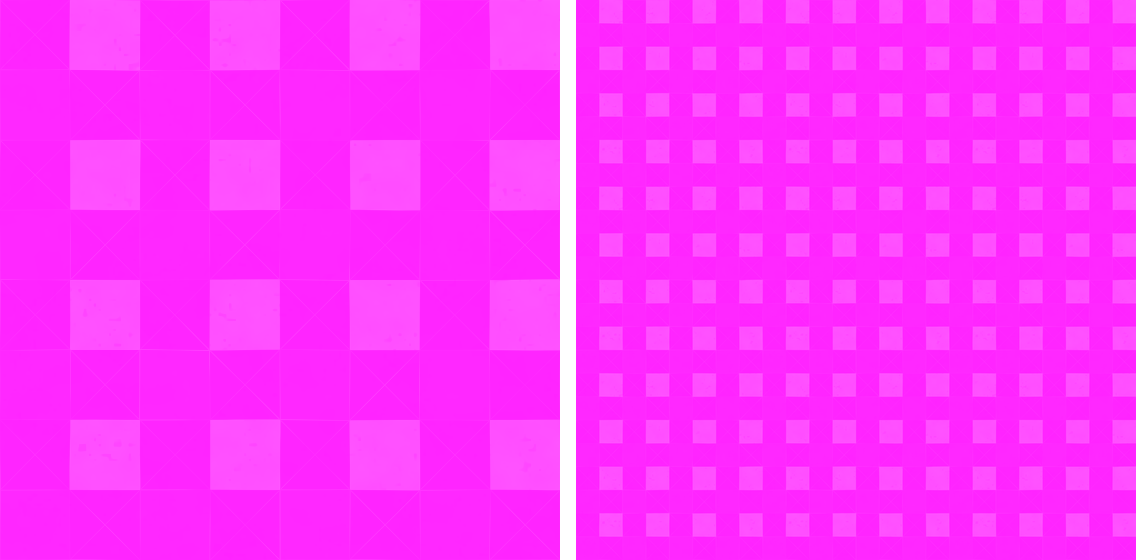
Left: one tile. Right: repeated 3 by 3.
Give the GLSL for this pattern, as a Shadertoy shader.

```glsl
#define REPEATS 4.0
#define BASE_COLOR vec3(1.0, 0.148, 1.0)
#define LIGHT_COLOR vec3(1.0, 0.312, 1.0)
#define LINE_COLOR vec3(1.0, 0.48, 1.0)
#define LINE_WIDTH 0.008
#define EDGE_STRENGTH 0.5
#define DIAGONAL_STRENGTH 0.4
#define WOBBLE 0.010
#define MOTTLE 0.022
#define FLECKS 0.045

float hash(vec2 p) {
    return fract(sin(dot(p, vec2(127.1, 311.7))) * 43758.5);
}

// Value noise on the unit square, wrapping after a whole number of lattice steps
float tileNoise(vec2 uv, float period, float seed) {
    vec2 p = uv * period;
    vec2 i = floor(p);
    vec2 f = fract(p);
    f = f * f * (3.0 - 2.0 * f);
    vec2 a = mod(i, period) + seed;
    vec2 b = mod(i + 1.0, period) + seed;
    return mix(mix(hash(a), hash(vec2(b.x, a.y)), f.x),
               mix(hash(vec2(a.x, b.y)), hash(b), f.x), f.y);
}

float tileFbm(vec2 uv, float period, float seed) {
    float sum = 0.0;
    float weight = 0.5;
    for (int octave = 0; octave < 4; octave++) {
        sum += weight * tileNoise(uv, period, seed);
        period *= 2.0;
        weight *= 0.5;
        seed += 17.0;
    }
    return sum / 0.9375;
}

// Share of a pixel covered by a hairline at distance d
float hairline(float d, float pixel) {
    float halfWidth = 0.5 * LINE_WIDTH;
    float overlap = min(d + 0.5 * pixel, halfWidth) - max(d - 0.5 * pixel, -halfWidth);
    return clamp(overlap / pixel, 0.0, 1.0);
}

void mainImage(out vec4 fragColor, in vec2 fragCoord) {
    vec2 uv = fragCoord / iResolution.xy;
    float cells = 2.0 * REPEATS;
    float pixel = cells / min(iResolution.x, iResolution.y);

    // Slightly uneven cutting of the squares
    vec2 sway = vec2(tileNoise(uv, cells, 3.0), tileNoise(uv, cells, 41.0)) - 0.5;
    vec2 p = uv * cells + WOBBLE * sway;
    vec2 cell = mod(floor(p), cells);
    vec2 f = fract(p);

    // Odd columns and rows cross in light squares, even ones in plain squares
    vec2 stripeDist = 2.0 * abs(fract(0.5 * p - 0.25) - 0.5) - 0.5;
    vec2 odd = clamp(0.5 - stripeDist / pixel, 0.0, 1.0);
    float light = odd.x * odd.y;
    float plain = (1.0 - odd.x) * (1.0 - odd.y);
    float crossed = 1.0 - light - plain;
    vec3 color = mix(BASE_COLOR, LIGHT_COLOR, light);

    // Paper mottling and small dark flecks, strongest on the light squares
    float mottle = tileFbm(uv, 24.0, 7.0) - 0.5;
    float fleck = smoothstep(0.76, 0.95, tileNoise(uv, 112.0, 61.0))
                * smoothstep(0.45, 0.75, tileNoise(uv, 20.0, 83.0));
    color.g += MOTTLE * mottle * mix(0.45, 1.6, light);
    color.g -= FLECKS * fleck * mix(0.15, 1.0, light);
    color.g += 0.008 * plain - 0.004 * crossed;

    // Seams between squares, each worn by a different amount
    vec2 seam = mod(floor(p + 0.5), cells);
    vec2 seamDist = abs(p - floor(p + 0.5));
    float wear = smoothstep(0.2, 0.75, tileNoise(uv, 16.0, 29.0));
    float vertical = hairline(seamDist.x, pixel) * mix(0.3, 1.0, hash(vec2(seam.x, cell.y) + 5.0));
    float horizontal = hairline(seamDist.y, pixel) * mix(0.3, 1.0, hash(vec2(cell.x, seam.y) + 53.0));
    float seams = max(vertical, horizontal) * mix(0.25, 1.0, wear) * EDGE_STRENGTH;

    // Diagonal creases corner to corner in the crossed squares
    float rising = hairline(abs(f.x - f.y) * 0.7071, pixel) * mix(0.4, 1.0, hash(cell + 11.0));
    float falling = hairline(abs(f.x + f.y - 1.0) * 0.7071, pixel) * mix(0.5, 1.0, hash(cell + 37.0));
    float creases = max(rising, falling) * crossed * mix(0.45, 1.0, wear) * DIAGONAL_STRENGTH;

    color = mix(color, LINE_COLOR, max(seams, creases));
    fragColor = vec4(clamp(color, 0.0, 1.0), 1.0);
}
```
